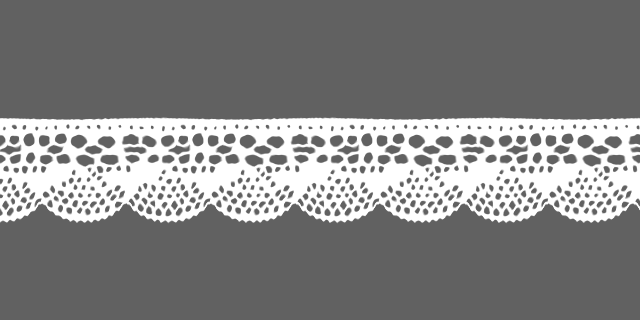
A WebGL 1 fragment shader for this pattern:

```glsl
precision highp float;
uniform vec2 u_resolution;

#define SCALLOP 0.2639    // scallop width in canvas heights
#define LACE_TOP 0.630    // height of the straight edge
#define LACE_START 0.131  // left end of a repeat
#define VALLEY 0.997      // depth of the notches, in scallops
#define DROP 0.225        // how far a scallop hangs below its notches
#define BRIDGE 0.032      // thinnest thread between holes
#define WOBBLE 0.026      // irregularity of the hole outlines
#define GROUND vec3(0.38)
#define THREAD vec3(1.0)

const float PI = 3.14159265;
const float REPEAT = 2.0;  // scallops per repeat

vec2 hash2(vec2 p) {
  vec2 s = vec2(dot(p, vec2(127.1, 311.7)), dot(p, vec2(269.5, 183.3)));
  return fract(sin(s) * 43758.55);
}

// Gradient noise that wraps once per repeat
float corner(vec2 cell, vec2 f, vec2 o, float wrap) {
  vec2 key = vec2(mod(cell.x + o.x, wrap), cell.y + o.y);
  return dot(hash2(key) * 2.0 - 1.0, f - o);
}

float noise(vec2 p, float freq) {
  float wrap = freq * REPEAT;
  vec2 cell = floor(p * freq), f = fract(p * freq);
  vec2 w = f * f * f * (f * (f * 6.0 - 15.0) + 10.0);
  float low = mix(corner(cell, f, vec2(0.0), wrap), corner(cell, f, vec2(1.0, 0.0), wrap), w.x);
  float high = mix(corner(cell, f, vec2(0.0, 1.0), wrap), corner(cell, f, vec2(1.0), wrap), w.x);
  return mix(low, high, w.y);
}

// Distance to a tilted, slightly squared oval
float oval(vec2 p, vec2 radius, float tilt) {
  float c = cos(tilt), s = sin(tilt);
  vec2 a = abs(vec2(c * p.x + s * p.y, c * p.y - s * p.x)) / radius;
  float k = pow(pow(a.x, 2.4) + pow(a.y, 2.4), 1.0 / 2.4);
  return (k - 1.0) * min(radius.x, radius.y);
}

// Keep the two nearest hole distances
void addHole(inout vec2 nearest, float d) {
  nearest.y = min(nearest.y, max(nearest.x, d));
  nearest.x = min(nearest.x, d);
}

// Row of uneven holes; grouping leaves gaps once per scallop
void holeRow(inout vec2 nearest, vec2 q, vec2 start, float count, vec2 radius, float grouping) {
  float pitch = REPEAT / count;
  float middle = floor((q.x - start.x) / pitch + 0.5);
  for (int i = -1; i <= 1; i++) {
    float id = middle + float(i);
    vec2 key = vec2(mod(id, count), count + start.y * 31.0);
    vec2 h = hash2(key), g = hash2(key + 57.0);
    vec2 centre = start + vec2(id * pitch, 0.0) + (h - 0.5) * vec2(0.2 * pitch, 0.03);
    float inGroup = cos(2.0 * PI * (centre.x - 0.8)) + 0.1;
    if (grouping < 0.5 || inGroup > 0.0) {
      vec2 size = radius * (0.78 + 0.4 * g);
      addHole(nearest, oval(q - centre, size, (h.y - 0.5) * 0.8));
    }
  }
}

// Staggered holes spreading downwards inside one scallop
void fan(inout vec2 nearest, vec2 q) {
  float scallop = floor(q.x);
  float u = fract(q.x) - 0.5;
  vec2 pitch = vec2(0.112, 0.092);
  vec2 p = vec2(u, q.y + 0.6 * u * u - 0.65);
  float row0 = floor(p.y / pitch.y + 0.5);
  for (int j = -1; j <= 1; j++) {
    float row = row0 + float(j);
    float shift = 0.5 * mod(row + scallop, 2.0);
    float column0 = floor(p.x / pitch.x - shift + 0.5);
    for (int i = -1; i <= 1; i++) {
      float column = column0 + float(i);
      vec2 h = hash2(vec2(column + 20.0 * mod(scallop, REPEAT), row + 9.0));
      vec2 centre = vec2(column + shift, row) * pitch;
      float halfWidth = min(0.13 + 0.95 * centre.y, 0.45);
      bool inside = row > -0.5 && row < 5.5 && abs(centre.x) < halfWidth;
      bool skipped = row < 1.5 && h.x < 0.25;
      if (inside && !skipped) {
        centre += (h - 0.5) * 0.035;
        vec2 size = vec2(0.029, 0.038) * (0.62 + 0.07 * row + 0.25 * h.y);
        addHole(nearest, oval(p - centre, size, 0.3 + (h.x - 0.5) * 0.8));
      }
    }
  }
}

void main() {
  vec2 p = gl_FragCoord.xy / u_resolution.y;
  vec2 q = vec2(p.x - LACE_START, LACE_TOP - p.y) / SCALLOP;
  q.x = mod(q.x, REPEAT);
  float pixel = 1.0 / (u_resolution.y * SCALLOP);

  // Frayed straight edge and rippled scallops
  float fray = noise(q, 26.0) * 0.014;
  float top = 0.004 + 0.008 * cos(PI * (q.x - 0.3)) + fray;
  float u = fract(q.x) - 0.5;
  float hang = 1.0 - pow(abs(2.0 * u), 2.5);
  float hem = VALLEY + DROP * hang + 0.011 * cos(2.0 * PI * 12.0 * u) + fray;
  float outline = max(top - q.y, (q.y - hem) * 0.8);

  // Openwork: pin dots, ladder of large holes, grouped small holes, fans
  vec2 w = q + WOBBLE * vec2(noise(q, 13.0), noise(q + vec2(0.0, 7.0), 13.0));
  vec2 ladder = vec2(w.x - 0.09 * cos(PI * (w.x - 1.25)), w.y);
  vec2 nearest = vec2(1.0);
  holeRow(nearest, w, vec2(0.05, 0.108), 16.0, vec2(0.019, 0.020), 0.0);
  holeRow(nearest, ladder, vec2(0.31, 0.265), 9.0, vec2(0.083, 0.071), 0.0);
  holeRow(nearest, w, vec2(0.13, 0.370), 4.0, vec2(0.112, 0.055), 0.0);
  holeRow(nearest, ladder, vec2(0.33, 0.482), 9.0, vec2(0.078, 0.058), 0.0);
  holeRow(nearest, w, vec2(0.02, 0.600), 18.0, vec2(0.029, 0.035), 1.0);
  fan(nearest, w);
  float hole = max(nearest.x, 0.5 * (nearest.x - nearest.y + BRIDGE));
  hole = max(hole, outline + 0.03);

  float lace = max(outline, -hole);
  float cover = 1.0 - smoothstep(-0.75 * pixel, 0.75 * pixel, lace);
  gl_FragColor = vec4(mix(GROUND, THREAD, cover), 1.0);
}
```
